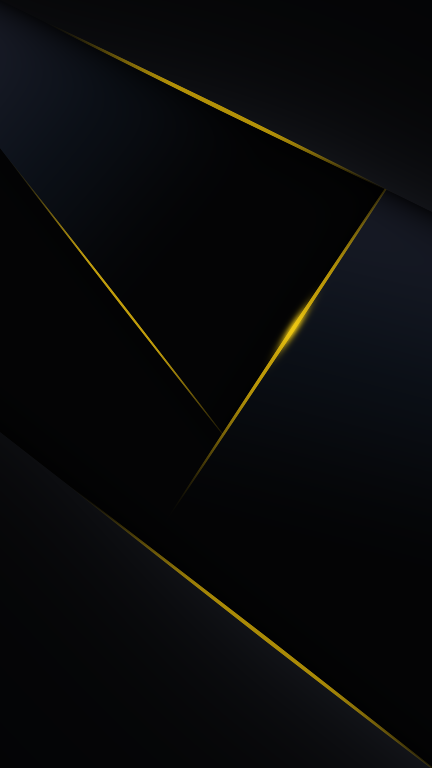
Give the GLSL for this background, as a WebGL 1 fragment shader.

```glsl
precision highp float;
// Dark overlapping slanted panels with soft shadows and tapered gold edges.

uniform vec2 u_resolution;

#define ASPECT 0.5625
#define BLACK vec3(0.015, 0.016, 0.020)
#define NAVY vec3(0.047, 0.066, 0.097)
#define SLATE vec3(0.100, 0.112, 0.160)
#define STEEL vec3(0.070, 0.076, 0.094)
#define GOLD vec3(0.74, 0.60, 0.03)
#define GLOW vec3(0.95, 0.80, 0.08)
#define SHADOW_SIZE 0.024

// x: position along a-b from 0 to 1, y: signed distance, positive on the left.
vec2 edgeCoords(vec2 p, vec2 a, vec2 b) {
  vec2 span = b - a;
  vec2 q = p - a;
  float len = length(span);
  return vec2(dot(q, span) / (len * len), (span.x * q.y - span.y * q.x) / len);
}

float cover(float dist, float pixel) {
  return smoothstep(-0.5 * pixel, 0.5 * pixel, dist);
}

// Darkening cast over the surface at a positive distance from an edge.
float shade(float dist, float strength) {
  return 1.0 - strength * exp(-max(dist, 0.0) / SHADOW_SIZE);
}

vec3 panelRamp(float t) {
  vec3 upper = mix(SLATE, NAVY, smoothstep(-0.1, 0.5, t));
  return mix(upper, BLACK, smoothstep(0.3, 1.0, t));
}

// Gold line that thins and fades on both sides of its peak.
float streak(vec2 edge, float peak, float reach, float halfWidth, float pixel) {
  float taper = max(0.0, 1.0 - abs(edge.x - peak) / reach);
  float width = halfWidth * sqrt(taper);
  float line = 1.0 - smoothstep(width - 0.5 * pixel, width + 0.5 * pixel, abs(edge.y));
  return line * smoothstep(0.0, 0.8, taper);
}

void main() {
  vec2 p = gl_FragCoord.xy / u_resolution * vec2(ASPECT, 1.0);
  float pixel = 1.0 / u_resolution.y;

  vec2 top = edgeCoords(p, vec2(0.0, 1.0), vec2(0.5625, 0.724));
  vec2 left = edgeCoords(p, vec2(0.0, 0.807), vec2(0.2734, 0.456));
  vec2 right = edgeCoords(p, vec2(0.5013, 0.7526), vec2(0.2083, 0.3099));
  vec2 bottom = edgeCoords(p, vec2(0.0, 0.4375), vec2(0.5625, 0.0));

  // Left panel over the black base
  float leftFade = dot(p - vec2(0.0, 0.98), vec2(0.75, -0.66)) / 0.39;
  vec3 leftColor = panelRamp(leftFade) * shade(-right.y, 0.5);
  vec3 color = mix(BLACK * shade(-left.y, 0.3), leftColor, cover(left.y, pixel));
  color += GOLD * streak(left, 0.58, 0.58, 0.0016, pixel) * cover(-right.y, pixel);

  // Right panel
  float rightFade = dot(p - vec2(0.55, 0.72), vec2(-0.25, -0.97)) / 0.47;
  color = mix(color, panelRamp(rightFade), cover(right.y, pixel));

  // Shadows cast by the outer panels
  color *= shade(-top.y, 0.75) * shade(bottom.y, 0.6);

  // Bright edge of the right panel and its lens-shaped flare
  color = mix(color, GOLD, streak(right, 0.42, 0.56, 0.0026, pixel));
  vec2 flare = vec2((right.x - 0.406) / 0.065, right.y / 0.0065);
  color = mix(color, GLOW, 0.9 * exp(-dot(flare, flare)));

  // Bottom panel
  float bottomLight = exp(bottom.y / 0.09) * mix(0.55, 1.0, smoothstep(0.0, 0.7, bottom.x));
  color = mix(color, mix(BLACK, STEEL, bottomLight), cover(-bottom.y, pixel));
  color = mix(color, GOLD * 0.9, streak(bottom, 0.62, 0.48, 0.0027, pixel));

  // Top panel
  float topLight = exp(-top.y / 0.075) * mix(0.35, 0.95, smoothstep(0.0, 0.8, top.x));
  color = mix(color, mix(BLACK, STEEL, topLight), cover(top.y, pixel));
  color = mix(color, GOLD * 0.95, streak(top, 0.51, 0.42, 0.0030, pixel));

  gl_FragColor = vec4(color, 1.0);
}
```
